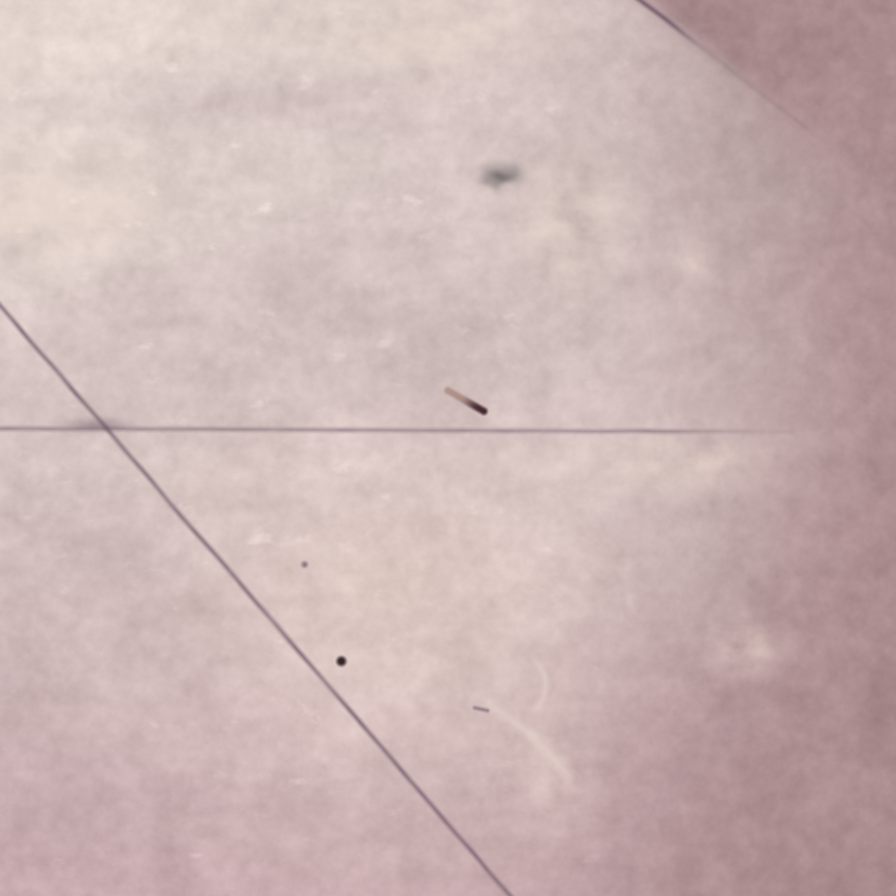
Give the GLSL for this texture, as a WebGL 1 fragment shader.

```glsl
precision highp float;
// Worn pinkish plaster slab: a warm pale field falling to dusky rose on the right,
// crossed by thin uneven seams and marked with scuffs, a splinter and specks.
// Built from elliptical glows, segment distances and layered gradient noise.
uniform vec2 u_resolution;

vec2 hashGradient(vec2 cell) {
  vec2 h = vec2(dot(cell, vec2(127.1, 311.7)), dot(cell, vec2(269.5, 183.3)));
  return fract(sin(h) * 43758.5) * 2.0 - 1.0;
}

float gradientNoise(vec2 p) {
  vec2 i = floor(p), f = fract(p), e = vec2(0.0, 1.0);
  vec2 w = f * f * f * (f * (f * 6.0 - 15.0) + 10.0);
  float low = mix(dot(hashGradient(i), f), dot(hashGradient(i + e.yx), f - e.yx), w.x);
  float high = mix(dot(hashGradient(i + e), f - e), dot(hashGradient(i + 1.0), f - 1.0), w.x);
  return mix(low, high, w.y);
}

float fbm(vec2 p) {
  float sum = 0.0, amp = 0.5;
  for (int k = 0; k < 4; k++) {
    sum += amp * gradientNoise(p);
    p = mat2(1.6, 1.2, -1.2, 1.6) * p + 7.3;
    amp *= 0.55;
  }
  return sum;
}

// Soft ellipse, 1 at its centre.
float glow(vec2 p, vec2 centre, vec2 radius) {
  vec2 d = (p - centre) / radius;
  return exp(-dot(d, d));
}

// x: distance to the segment, y: position along it.
vec2 segment(vec2 p, vec2 a, vec2 b) {
  vec2 d = b - a;
  float t = clamp(dot(p - a, d) / dot(d, d), 0.0, 1.0);
  return vec2(length(p - a - d * t), t);
}

float stroke(float dist, float halfWidth, float blur) {
  return 1.0 - smoothstep(halfWidth - blur, halfWidth + blur, dist);
}

// Broad light and dark areas of the slab.
vec3 slabColour(vec2 p, float cloud) {
  vec3 grey = vec3(0.775, 0.70, 0.70);
  vec3 col = mix(vec3(0.785, 0.68, 0.69), vec3(0.815, 0.74, 0.735), smoothstep(0.0, 0.5, p.y));
  col = mix(col, vec3(0.89, 0.83, 0.805), 0.8 * glow(p, vec2(0.0, 1.0), vec2(0.55, 0.38)));
  col = mix(col, vec3(0.86, 0.775, 0.755), 0.8 * glow(p, vec2(0.45, 0.33), vec2(0.24, 0.2)));
  col = mix(col, grey, 0.5 * glow(p, vec2(0.27, 0.885), vec2(0.22, 0.035)));
  col = mix(col, grey, 0.4 * glow(p, vec2(0.38, 0.62), vec2(0.25, 0.1)));
  col = mix(col, vec3(0.76, 0.685, 0.68), 0.75 * glow(p, vec2(0.84, 0.86), vec2(0.17, 0.16)));
  float start = mix(0.57, 0.74, smoothstep(0.0, 0.55, p.y));
  float shade = smoothstep(-0.1, 0.34, p.x - start + 0.16 * cloud);
  return mix(col, vec3(0.69, 0.575, 0.585), shade);
}

// Pale worn patches.
float wornPatches(vec2 p) {
  float g = glow(p, vec2(0.04, 0.76), vec2(0.12, 0.05));
  g += 0.8 * glow(p, vec2(0.48, 0.965), vec2(0.13, 0.05));
  g += 0.8 * glow(p, vec2(0.64, 0.75), vec2(0.06, 0.07));
  g += 0.8 * glow(p, vec2(0.77, 0.705), vec2(0.022, 0.018));
  g += 0.8 * glow(p, vec2(0.76, 0.485), vec2(0.11, 0.035));
  g += 0.7 * glow(p, vec2(0.83, 0.275), vec2(0.04, 0.03));
  g += 0.5 * glow(p, vec2(0.62, 0.13), vec2(0.05, 0.07));
  return g + 0.6 * glow(p, vec2(0.41, 0.36), vec2(0.07, 0.025));
}

void main() {
  vec2 p = gl_FragCoord.xy / u_resolution;
  float px = 1.0 / min(u_resolution.x, u_resolution.y);
  float cloud = fbm(p * 7.0), mottle = fbm(p * 24.0 + 31.0);
  float brushed = fbm(p * vec2(11.0, 30.0) + 11.0);
  vec3 col = slabColour(p, cloud);
  // Dusky panel beyond a soft upper right edge.
  float beyond = p.y + 0.77 * (p.x - 0.714) - 1.0 + 0.012 * mottle;
  float panel = smoothstep(-0.02, 0.025, beyond) * (1.0 - 0.5 * smoothstep(0.88, 1.0, p.x));
  col = mix(col, vec3(0.68, 0.565, 0.575), 0.9 * panel);
  // Mottling, worn patches, flecks and contrast.
  float pale = smoothstep(1.05, 0.4, p.x);
  col += 0.07 * cloud + 0.045 * brushed * pale + 0.07 * mottle + 0.05 * fbm(p * 65.0 + 3.0);
  float worn = wornPatches(p) * clamp(0.75 + 1.5 * (mottle + brushed), 0.1, 1.4);
  col = mix(col, vec3(0.89, 0.82, 0.78), 0.65 * clamp(worn, 0.0, 1.0));
  col += 0.05 * pale * smoothstep(0.16, 0.42, fbm(p * vec2(22.0, 34.0) + 21.0));
  vec3 mid = vec3(0.79, 0.70, 0.70);
  col = mid + 1.25 * (col - mid);
  // Curved pale scrapes.
  float scrape = stroke(segment(p, vec2(0.545, 0.215), vec2(0.595, 0.178)).x, 0.003, 0.008);
  scrape += stroke(segment(p, vec2(0.595, 0.178), vec2(0.635, 0.135)).x, 0.003, 0.01);
  float hook = abs(length((p - vec2(0.585, 0.235)) / vec2(0.8, 1.0)) - 0.03);
  scrape += stroke(hook, 0.003, 0.007) * smoothstep(0.588, 0.603, p.x);
  col = mix(col, vec3(0.90, 0.83, 0.80), 0.7 * clamp(scrape, 0.0, 1.0));
  // Seams: long diagonal, level joint, upper right cut.
  vec3 ink = vec3(0.41, 0.33, 0.39);
  float wear = clamp(0.9 + 0.7 * mottle, 0.5, 1.1);
  vec2 q = p + 0.001 * gradientNoise(p * 18.0);
  float diagonal = segment(q, vec2(-0.02, 0.682), vec2(0.59, -0.024)).x;
  col = mix(col, ink, 0.78 * wear * stroke(diagonal, 0.002, 0.0024 + px));
  vec2 joint = segment(q, vec2(-0.02, 0.522), vec2(0.885, 0.518));
  float jointFade = wear * (1.0 - 0.8 * smoothstep(0.82, 0.98, joint.y));
  col = mix(col, ink, 0.62 * jointFade * stroke(joint.x, 0.0016, 0.003 + px));
  col = mix(col, ink, 0.4 * glow(p, vec2(0.108, 0.526), vec2(0.03, 0.007)));
  vec2 cut = segment(q, vec2(0.70, 1.011), vec2(0.90, 0.857));
  col = mix(col, ink, mix(0.9, 0.15, smoothstep(0.2, 0.45, cut.y)) * stroke(cut.x, 0.002, 0.0025 + px));
  // Grey smudge, two-tone splinter and specks.
  vec2 smudge = p + 0.012 * gradientNoise(p * 60.0);
  col = mix(col, vec3(0.40, 0.38, 0.38), 0.8 * glow(smudge, vec2(0.56, 0.804), vec2(0.02, 0.011)));
  vec2 chip = segment(p, vec2(0.500, 0.564), vec2(0.540, 0.541));
  vec3 wood = mix(vec3(0.64, 0.52, 0.48), vec3(0.23, 0.13, 0.16), smoothstep(0.35, 0.85, chip.y));
  col = mix(col, wood, mix(0.75, 0.95, chip.y) * stroke(chip.x, 0.0038, 0.0016 + px));
  col = mix(col, wood * 0.55, 0.9 * stroke(length(p - vec2(0.381, 0.262)), 0.005, 0.002 + px));
  col = mix(col, ink, 0.7 * stroke(length(p - vec2(0.340, 0.370)), 0.003, 0.002 + px));
  col = mix(col, ink, 0.7 * stroke(segment(p, vec2(0.530, 0.210), vec2(0.544, 0.207)).x, 0.0015, 0.003));
  gl_FragColor = vec4(clamp(col, 0.0, 1.0), 1.0);
}
```
